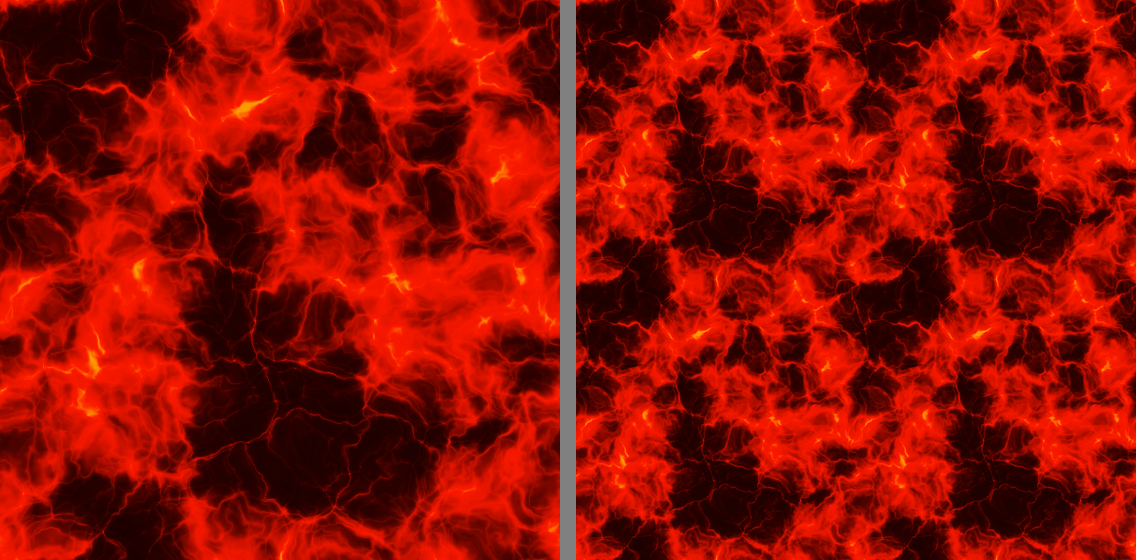
Left, the tile; right, the same tile 2 across and 2 down.
A three.js fragment shader for this texture:

```glsl
// Seamless molten lava: dark crust plates split by glowing, wispy red veins.
varying vec2 vUv;

const float HEAT_REPEATS = 3.0;      // broad hot and cool regions
const float WARP_REPEATS = 6.0;      // crinkling of the veins
const float WARP_AMOUNT = 0.065;
const float PLATE_REPEATS = 6.0;     // largest crust plates
const float FILAMENT_REPEATS = 10.0; // fine glowing threads
const float THIN_VEIN = 0.05;
const float WIDE_VEIN = 0.32;
const float HEAT_GAIN = 3.6;
const float FILAMENT_GAIN = 2.0;
const float COOLING = 2.15;          // centres the tones
const float CONTRAST = 1.2;
const float DARKEST_RED = 0.1;
const float GREEN_SHARE = 0.1;
const float EMBER_GREEN = 0.5;
const vec2 EMBER_RANGE = vec2(3.5, 6.0);
const float TAU = 6.283185;

float hash(vec2 p) {
  return fract(sin(dot(p, vec2(127.1, 311.7))) * 43758.5453);
}

// Gradient of a lattice corner, wrapped at the period
vec2 gradient(vec2 corner, float period, float seed) {
  float angle = TAU * hash(mod(corner, period) + seed);
  return vec2(cos(angle), sin(angle));
}

float noise(vec2 uv, float period, float seed) {
  vec2 p = uv * period;
  vec2 i = floor(p);
  vec2 f = p - i;
  vec2 s = f * f * f * (f * (f * 6.0 - 15.0) + 10.0);
  vec2 e = vec2(1.0, 0.0);
  float a = dot(gradient(i, period, seed), f);
  float b = dot(gradient(i + e.xy, period, seed), f - e.xy);
  float c = dot(gradient(i + e.yx, period, seed), f - e.yx);
  float d = dot(gradient(i + e.xx, period, seed), f - e.xx);
  return mix(mix(a, b, s.x), mix(c, d, s.x), s.y);
}

float fbm(vec2 uv, float period, float seed) {
  float sum = 0.0;
  float amplitude = 1.0;
  for (int i = 0; i < 5; i++) {
    sum += amplitude * noise(uv, period, seed);
    period *= 2.0;
    amplitude *= 0.5;
    seed += 7.3;
  }
  return sum;
}

// Thin threads along the zero lines of several noise octaves
float filaments(vec2 uv, float period) {
  float sum = 0.0;
  float amplitude = 0.5;
  for (int i = 0; i < 4; i++) {
    sum += amplitude * exp(-9.0 * abs(noise(uv, period, 61.7 + float(i))));
    period *= 2.0;
    amplitude *= 0.5;
  }
  return sum;
}

// Gap between the two nearest plate centres: zero on the cracks
float crackDistance(vec2 uv, float period, float seed) {
  vec2 p = uv * period;
  vec2 base = floor(p);
  float nearest = 9.0;
  float second = 9.0;
  for (int y = -1; y <= 1; y++) {
    for (int x = -1; x <= 1; x++) {
      vec2 cell = base + vec2(float(x), float(y));
      vec2 id = mod(cell, period) + seed;
      vec2 jitter = vec2(hash(id), hash(id + 37.7));
      float d = length(cell + 0.1 + 0.8 * jitter - p);
      second = min(second, max(nearest, d));
      nearest = min(nearest, d);
    }
  }
  return second - nearest;
}

void main() {
  // Crinkled coordinates
  vec2 warp = vec2(fbm(vUv, WARP_REPEATS, 3.1), fbm(vUv, WARP_REPEATS, 51.9));
  vec2 uv = vUv + WARP_AMOUNT * warp;

  // Regional heat widens the veins
  float heat = fbm(vUv + 0.5 * WARP_AMOUNT * warp, HEAT_REPEATS, 17.4);
  float width = mix(THIN_VEIN, WIDE_VEIN, smoothstep(-0.4, 0.5, heat));
  float glow = HEAT_GAIN * heat - COOLING;

  // Veins around plates of three sizes
  float period = PLATE_REPEATS;
  float gain = 2.6;
  for (int i = 0; i < 3; i++) {
    float d = crackDistance(uv, period, 23.3 + 11.0 * float(i));
    glow += gain * exp(-d / width);
    period *= 2.0;
    gain *= 0.6;
  }
  glow += FILAMENT_GAIN * filaments(uv, FILAMENT_REPEATS);
  glow *= CONTRAST;

  // Tone curve, then the hottest spots turn orange
  float red = mix(DARKEST_RED, 1.0, 1.0 / (1.0 + exp(-glow)));
  float ember = smoothstep(EMBER_RANGE.x, EMBER_RANGE.y, glow);
  float green = GREEN_SHARE * pow(red, 1.8) + EMBER_GREEN * ember;
  gl_FragColor = vec4(red, green, 0.0, 1.0);
}
```
